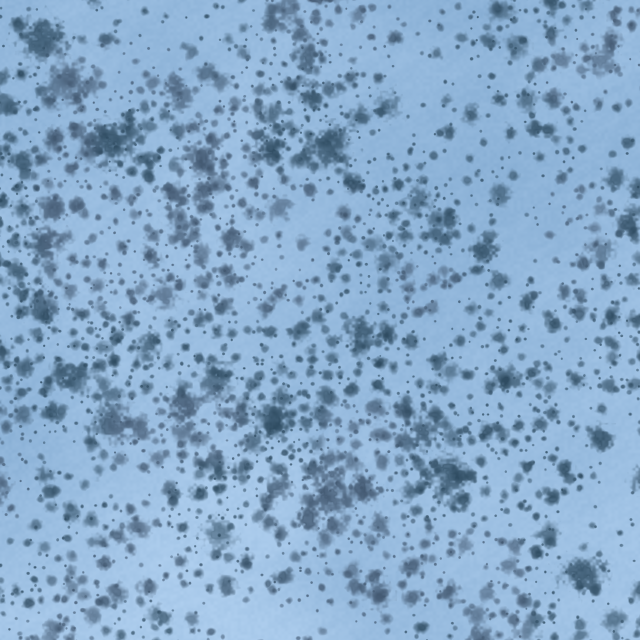
Reproduce this texture procedurally as a WebGL 1 fragment shader.

```glsl
precision highp float;
// Snowy slope seen from above, dotted with soft ragged shrubs.
// Four jittered grids scatter shrubs from large crowns down to specks;
// layered noise shades the snow and thins or thickens the growth.

uniform vec2 u_resolution;

#define SNOW_SHADE vec3(0.515, 0.670, 0.820)
#define SNOW_LIGHT vec3(0.685, 0.810, 0.935)
#define SHRUB_DARK vec3(0.185, 0.300, 0.385)
#define SHRUB_GREY vec3(0.285, 0.365, 0.465)
#define RAGGED 0.75
#define EDGE_INNER 0.25
#define EDGE_OUTER 1.12
#define CLUSTERING 0.9
#define STREAKS 0.09

float hash(vec2 p) {
  vec3 q = fract(vec3(p.xyx) * 0.1031);
  q += dot(q, q.yzx + 33.33);
  return fract((q.x + q.y) * q.z);
}

float noise(vec2 p) {
  vec2 i = floor(p), f = fract(p);
  f = f * f * (3.0 - 2.0 * f);
  return mix(mix(hash(i), hash(i + vec2(1.0, 0.0)), f.x),
             mix(hash(i + vec2(0.0, 1.0)), hash(i + 1.0), f.x), f.y);
}

float fbm(vec2 p) {
  float sum = 0.0, amp = 0.5;
  for (int i = 0; i < 4; i++) {
    sum += amp * noise(p);
    p = mat2(1.6, 1.2, -1.2, 1.6) * p + 7.3;
    amp *= 0.5;
  }
  return sum / 0.9375;
}

// Shrub cover at p: one jittered shrub per occupied cell.
// Radii are in cells; ragged is the outline noise shared by all layers.
float shrubs(vec2 p, float cells, vec2 radii, float density, float ragged, float seed) {
  vec2 g = p * cells + seed * 0.37;
  vec2 home = floor(g);
  float cover = 0.0;
  for (int y = -1; y <= 1; y++) {
    for (int x = -1; x <= 1; x++) {
      vec2 cell = home + vec2(float(x), float(y));
      vec2 id = cell + seed * 17.0 + 50.0;
      vec2 jitter = vec2(hash(id), hash(id + 41.7)) - 0.5;
      vec2 center = cell + 0.5 + 0.8 * jitter;
      float growth = noise(center / cells * 6.0 + 20.0) - 0.5;
      float present = step(hash(id + 83.1), density * (1.0 + 2.0 * CLUSTERING * growth));
      float size = hash(id + 127.9);
      float radius = mix(radii.x, radii.y, size * size);
      vec2 q = g - center;
      q.x *= mix(0.85, 1.15, hash(id + 211.3));
      float d = length(q) / radius + RAGGED * ragged;
      float opacity = mix(0.62, 1.0, hash(id + 163.5));
      cover = max(cover, present * opacity * (1.0 - smoothstep(EDGE_INNER, EDGE_OUTER, d)));
    }
  }
  return cover;
}

vec3 snow(vec2 p) {
  float drift = fbm(p * 3.0 + 4.0) - 0.5;
  float light = 0.50 + 0.9 * drift + 0.38 * (0.45 - p.y);
  // Faint wind lines climbing to the right.
  vec2 wind = mat2(0.87, -0.5, 0.5, 0.87) * p;
  light += STREAKS * 2.0 * (fbm(wind * vec2(12.0, 75.0)) - 0.5);
  light += 0.16 * (noise(p * 190.0) - 0.5);
  return mix(SNOW_SHADE, SNOW_LIGHT, clamp(light, -0.1, 1.1));
}

void main() {
  vec2 p = gl_FragCoord.xy / min(u_resolution.x, u_resolution.y);
  float twigs = noise(p * 210.0 + 9.0) - 0.5;
  float lobes = noise(p * 85.0 + 3.0) - 0.5;
  float ragged = 0.6 * twigs + 0.7 * lobes;

  // Large crowns, shrubs, bushlets and specks.
  float crowns = shrubs(p, 12.0, vec2(0.26, 0.48), 0.30, ragged * 1.3, 1.0);
  float medium = shrubs(p, 25.0, vec2(0.30, 0.50), 0.50, ragged, 2.0);
  float small = shrubs(p, 40.0, vec2(0.25, 0.45), 0.50, ragged * 0.8, 3.0);
  float specks = shrubs(p, 68.0, vec2(0.18, 0.34), 0.34, ragged * 0.5, 4.0);
  float clear = (1.0 - 0.9 * crowns) * (1.0 - 0.88 * medium)
              * (1.0 - 0.85 * small) * (1.0 - 0.8 * specks);

  // Mottled foliage, greyer in some stretches.
  float cover = (1.0 - clear) * (1.0 + 0.22 * twigs);
  float grey = smoothstep(0.4, 0.75, noise(p * 9.0 + 31.0));
  vec3 foliage = mix(SHRUB_DARK, SHRUB_GREY, 0.8 * grey);
  vec3 color = mix(snow(p), foliage, clamp(cover, 0.0, 1.0));
  gl_FragColor = vec4(color, 1.0);
}
```
